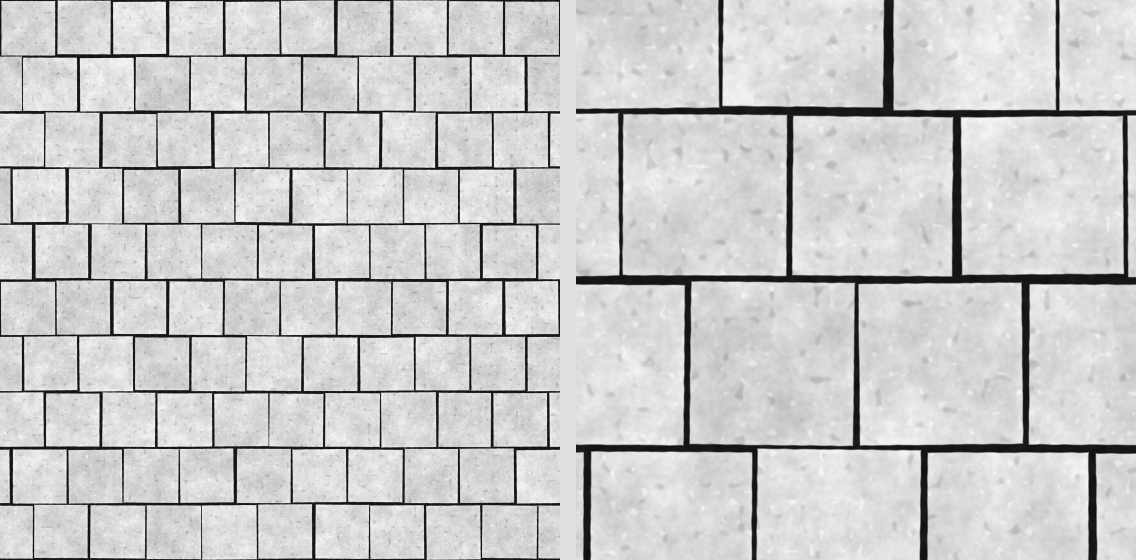
Left: the whole. Right: its middle third, enlarged.
Write a Shadertoy shader that draws this texture.

```glsl
// Pale concrete pavers, ten by ten, each course shifted by two fifths of a tile.
// Every paver is a slightly tilted rectangle with uneven dark joints around it;
// layers of wrapping gradient noise give the clouds, mottling, pits and specks.

vec2 hash2(vec2 p) {
    vec3 q = fract(p.xyx * vec3(0.1031, 0.1030, 0.0973));
    q += dot(q, q.yzx + 33.33);
    return fract((q.xx + q.yz) * q.zy);
}

vec2 gradient(vec2 corner, float period) {
    float angle = 6.2832 * hash2(mod(corner, period) + period).x;
    return vec2(cos(angle), sin(angle));
}

// Gradient noise, about -0.7 to 0.7, repeating after a whole period
float noise(vec2 p, float period) {
    vec2 i = floor(p), f = p - i;
    vec2 w = f * f * f * (f * (f * 6.0 - 15.0) + 10.0);
    vec2 x = vec2(1.0, 0.0);
    float low = mix(dot(gradient(i, period), f),
                    dot(gradient(i + x, period), f - x), w.x);
    float high = mix(dot(gradient(i + x.yx, period), f - x.yx),
                     dot(gradient(i + 1.0, period), f - 1.0), w.x);
    return mix(low, high, w.y);
}

// Concrete tone; the shift gives each paver its own piece of the noise
float concrete(vec2 uv, vec2 shift) {
    float tone = 0.0, amount = 0.075, frequency = 20.0;
    for (int octave = 0; octave < 5; octave++) {
        tone += amount * noise(uv * frequency + shift, frequency);
        amount *= 0.82;
        frequency *= 2.0;
    }
    float pits = smoothstep(0.28, 0.55, noise(uv * 110.0 + shift, 110.0));
    float specks = smoothstep(0.3, 0.55, noise(uv * 170.0 + shift, 170.0));
    return tone - 0.11 * pits + 0.07 * specks;
}

void mainImage(out vec4 fragColor, in vec2 fragCoord) {
    vec2 uv = fragCoord / iResolution.xy;
    float pixel = 10.0 / iResolution.y;

    // Running bond: courses counted from the top
    vec2 grid = uv * 10.0;
    float course = 9.0 - floor(grid.y);
    grid.x -= 0.4 * course;
    vec2 id = vec2(mod(floor(grid.x), 10.0), course);
    vec2 p = fract(grid) - 0.5;

    // Uneven gaps on the four sides and a small tilt
    vec2 random = hash2(id + 71.0);
    vec2 gapLow = mix(vec2(0.007), vec2(0.035), hash2(id + 13.0));
    vec2 gapHigh = mix(vec2(0.007), vec2(0.035), hash2(id + 37.0));
    p += vec2(-p.y, p.x) * (random.x - 0.5) * 0.022;
    vec2 inset = min(p + 0.5 - gapLow, 0.5 - gapHigh - p);
    float edge = min(inset.x, inset.y) + 0.004 * noise(uv * 150.0, 150.0);
    float paver = smoothstep(-0.5 * pixel - 0.003, 0.5 * pixel + 0.003, edge);

    // Surface with per-paver tone and a faint light rim
    vec2 shift = floor(hash2(id + 5.0) * 40.0);
    float tone = 0.848 + 0.055 * (random.y - 0.5) + concrete(uv, shift);
    tone += 0.025 * (1.0 - smoothstep(0.01, 0.06, edge));
    tone += 0.035 * noise(uv * 7.0, 7.0);

    float joint = 0.085 + 0.04 * noise(uv * 120.0, 120.0);
    fragColor = vec4(vec3(mix(joint, min(tone, 0.95), paver)), 1.0);
}
```
